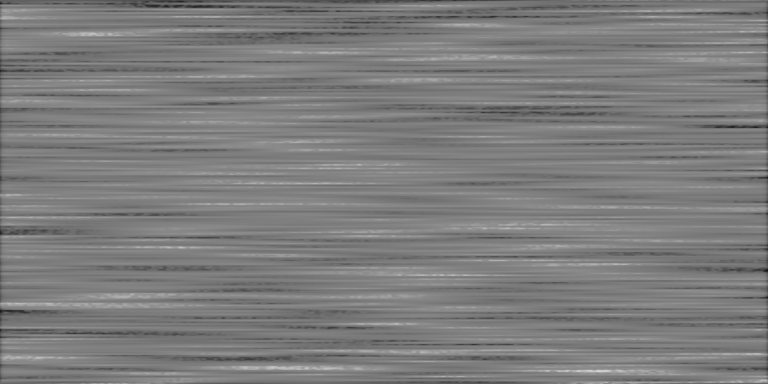
Write a Shadertoy shader that draws this texture.

```glsl
#define BASE_GRAY 0.494
#define COARSE_AMOUNT 0.09
#define MEDIUM_AMOUNT 0.14
#define FINE_AMOUNT 0.17
#define CORE_CONTRAST 0.60
#define PEAK_CONTRAST 5.0
#define GRAIN_AMOUNT 0.55
#define EDGE_GAIN 0.55
#define EDGE_WIDTH 0.09
#define RIM_DARKNESS 0.16
#define RIM_WIDTH 0.004

float hash(vec2 p) {
    return fract(sin(dot(p, vec2(127.1, 311.7))) * 43758.5453);
}

// Smooth noise along one row, shifted so that rows never line up
float rowNoise(float x, float row, float seed) {
    x += 37.0 * hash(vec2(row, seed));
    float cell = floor(x);
    float t = smoothstep(0.0, 1.0, x - cell);
    vec2 key = vec2(cell, row + seed * 57.0);
    return mix(hash(key), hash(key + vec2(1.0, 0.0)), t) - 0.5;
}

// Long horizontal streaks: few cells across, many rows down
float streaks(vec2 uv, vec2 cells, float seed) {
    vec2 p = uv * cells;
    float row = floor(p.y);
    float t = smoothstep(0.0, 1.0, p.y - row);
    return mix(rowNoise(p.x, row, seed), rowNoise(p.x, row + 1.0, seed), t);
}

void mainImage(out vec4 fragColor, in vec2 fragCoord) {
    vec2 uv = fragCoord / iResolution.xy;
    float aspect = iResolution.x / iResolution.y;

    // Distance to the nearest border, in canvas heights
    vec2 border = min(uv, 1.0 - uv) * vec2(aspect, 1.0);
    float edge = min(border.x, border.y);

    // Brushed layers from broad to hairline
    float brushed = COARSE_AMOUNT * streaks(uv, vec2(4.0, 45.0), 1.0)
                  + MEDIUM_AMOUNT * streaks(uv, vec2(8.0, 115.0), 2.0)
                  + FINE_AMOUNT * streaks(uv, vec2(7.0, 205.0), 3.0);

    // Strong scratches stand out, more so towards the border
    brushed *= CORE_CONTRAST + PEAK_CONTRAST * abs(brushed);
    brushed *= 0.95 + EDGE_GAIN * exp(-edge / EDGE_WIDTH);

    // Fine grain breaks the scratches into short dashes
    float grain = streaks(uv, vec2(200.0, 215.0), 4.0);
    brushed *= 1.0 + GRAIN_AMOUNT * grain * smoothstep(0.02, 0.09, abs(brushed)) * 2.0;

    // Thin dark rim
    float rim = RIM_DARKNESS * exp(-edge / RIM_WIDTH);

    fragColor = vec4(vec3(clamp(BASE_GRAY + brushed - rim, 0.0, 1.0)), 1.0);
}
```
